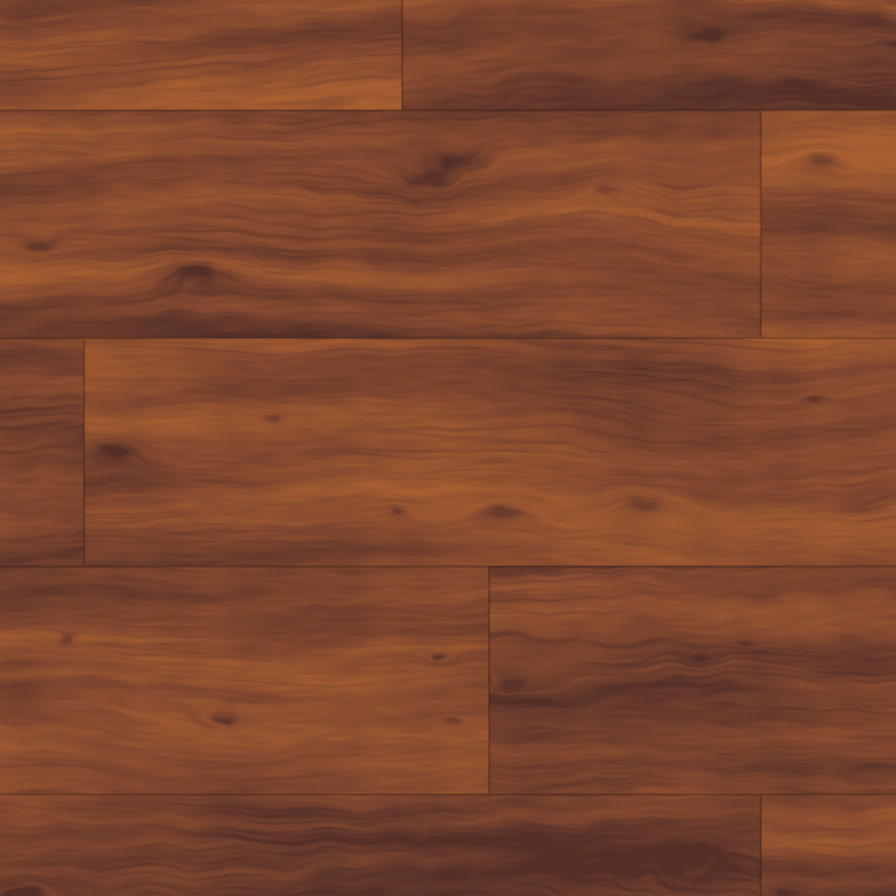
Write a WebGL 2 fragment shader that draws this texture.

```glsl
#version 300 es
precision highp float;

uniform vec2 u_resolution;
out vec4 fragColor;

// Plank layout, bottom row first
const float ROW_HEIGHT = 0.2545;
const float FIRST_SEAM = 0.1133;
const float JOINT_X[5] = float[5](0.849, 0.546, 0.094, 0.849, 0.449);
// x: overall tone of the plank, y: how much it lightens upward
const vec2 LEFT_TONE[5] = vec2[5](vec2(-0.16, -0.1), vec2(0.05, 0.0),
    vec2(-0.08, 0.1), vec2(-0.03, 0.22), vec2(-0.02, -0.35));
const vec2 RIGHT_TONE[5] = vec2[5](vec2(-0.02, 0.0), vec2(-0.08, 0.1),
    vec2(0.08, -0.06), vec2(0.11, 0.1), vec2(-0.13, 0.25));
const float SEAM_HALF_WIDTH = 0.0007;
const float SEAM_SHADE = 0.2;

// Grain and knots
const int KNOTS = 6;
const float KNOT_STRETCH = 2.3;
const float KNOT_MIN = 0.016;
const float KNOT_MAX = 0.045;
const float BAND_FREQ = 14.0;
const float STREAK_FREQ = 42.0;
const float LINE_FREQ = 75.0;
const float FIBRE_FREQ = 210.0;

const vec3 DARK_WOOD = vec3(0.33, 0.185, 0.158);
const vec3 MID_WOOD = vec3(0.495, 0.273, 0.182);
const vec3 LIGHT_WOOD = vec3(0.66, 0.37, 0.19);

vec2 hash2(vec2 p) {
    vec3 q = fract(p.xyx * vec3(0.1031, 0.1030, 0.0973));
    q += dot(q, q.yzx + 33.33);
    return fract((q.xx + q.yz) * q.zy);
}

float cornerValue(vec2 cell, vec2 offset) {
    float angle = 6.2832 * hash2(cell).x;
    return dot(vec2(cos(angle), sin(angle)), offset);
}

float gradientNoise(vec2 p) {
    vec2 i = floor(p), f = p - i;
    vec2 s = f * f * f * (f * (f * 6.0 - 15.0) + 10.0);
    vec2 e = vec2(1.0, 0.0);
    float low = mix(cornerValue(i, f), cornerValue(i + e, f - e), s.x);
    float high = mix(cornerValue(i + e.yx, f - e.yx), cornerValue(i + 1.0, f - 1.0), s.x);
    return mix(low, high, s.y);
}

// Bends the grain height around scattered knots; y holds the dark cores
vec2 knotField(vec2 p, float row, float plankId) {
    vec2 field = vec2(0.0);
    float rowBase = FIRST_SEAM + (row - 1.0) * ROW_HEIGHT;
    for (int k = 0; k < KNOTS; k++) {
        vec2 rnd = hash2(vec2(float(k) * 7.0 + 3.0, plankId * 13.0 + 5.0));
        vec2 kind = hash2(rnd * 91.0 + 17.0);
        vec2 center = vec2((float(k) + rnd.x) / float(KNOTS),
                           rowBase + ROW_HEIGHT * mix(0.22, 0.8, rnd.y));
        float radius = mix(KNOT_MIN, KNOT_MAX, kind.x * kind.x);
        vec2 d = (p - center) * vec2(1.0, KNOT_STRETCH) / radius;
        d += 0.35 * vec2(gradientNoise(p * 38.0 + plankId), gradientNoise(p * 45.0 + 20.0));
        float r2 = dot(d, d);
        field.x += (kind.y < 0.5 ? -0.8 : 0.8) * radius * exp(-r2 * 0.8);
        field.y += exp(-r2 * 5.0) + 0.3 * exp(-r2 * 0.9);
    }
    return field;
}

float woodTone(vec2 p, float row, float plankId, vec2 plankTone, float across) {
    vec2 shift = 40.0 * hash2(vec2(plankId, 9.0));
    vec2 q = p + shift;
    vec2 knots = knotField(p, row, plankId);

    // Height along which the growth layers run
    float waviness = mix(0.004, 0.011, smoothstep(0.02, -0.12, plankTone.x));
    float h = q.y + knots.x
            + 0.045 * gradientNoise(q * vec2(2.2, 5.0))
            + 0.014 * gradientNoise(q * vec2(7.0, 13.0))
            + waviness * gradientNoise(q * vec2(21.0, 12.0));

    float band = gradientNoise(vec2(q.x * 1.3, h * BAND_FREQ));
    float streak = gradientNoise(vec2(q.x * 3.0, h * STREAK_FREQ));
    float layer = gradientNoise(vec2(q.x * 2.0, h * LINE_FREQ));
    float line = 1.0 - smoothstep(0.0, 0.16, abs(layer));
    float linePatch = smoothstep(-0.2, 0.4, gradientNoise(q * vec2(3.0, 11.0)));
    float fibre = gradientNoise(vec2(q.x * 24.0, (q.y + 0.5 * (h - q.y)) * FIBRE_FREQ));
    float sheen = gradientNoise(q * vec2(15.0, 4.0));

    return 0.56 + plankTone.x + plankTone.y * (across - 0.5)
         + 0.58 * band + 0.36 * streak + 0.12 * layer
         - 0.17 * line * linePatch + 0.16 * fibre + 0.11 * sheen
         - 0.42 * min(knots.y, 1.0);
}

void main() {
    vec2 p = gl_FragCoord.xy / u_resolution;
    float pixel = 1.0 / min(u_resolution.x, u_resolution.y);

    // Find the plank
    float rowPos = (p.y - FIRST_SEAM) / ROW_HEIGHT + 1.0;
    float row = clamp(floor(rowPos), 0.0, 4.0);
    float across = rowPos - row;
    int r = int(row);
    bool isRight = p.x > JOINT_X[r];
    vec2 plankTone = isRight ? RIGHT_TONE[r] : LEFT_TONE[r];
    float plankId = row * 2.0 + (isRight ? 1.0 : 0.0);

    // Wood colour
    float tone = clamp(woodTone(p, row, plankId, plankTone, across), 0.0, 1.0);
    vec3 color = mix(DARK_WOOD, MID_WOOD, min(tone * 2.0, 1.0));
    color = mix(color, LIGHT_WOOD, max(tone * 2.0 - 1.0, 0.0));

    // Thin seams between planks
    float seamDist = min(min(across, 1.0 - across) * ROW_HEIGHT, abs(p.x - JOINT_X[r]));
    float seam = 1.0 - smoothstep(SEAM_HALF_WIDTH, SEAM_HALF_WIDTH + pixel, seamDist);
    fragColor = vec4(color * (1.0 - SEAM_SHADE * seam), 1.0);
}
```
